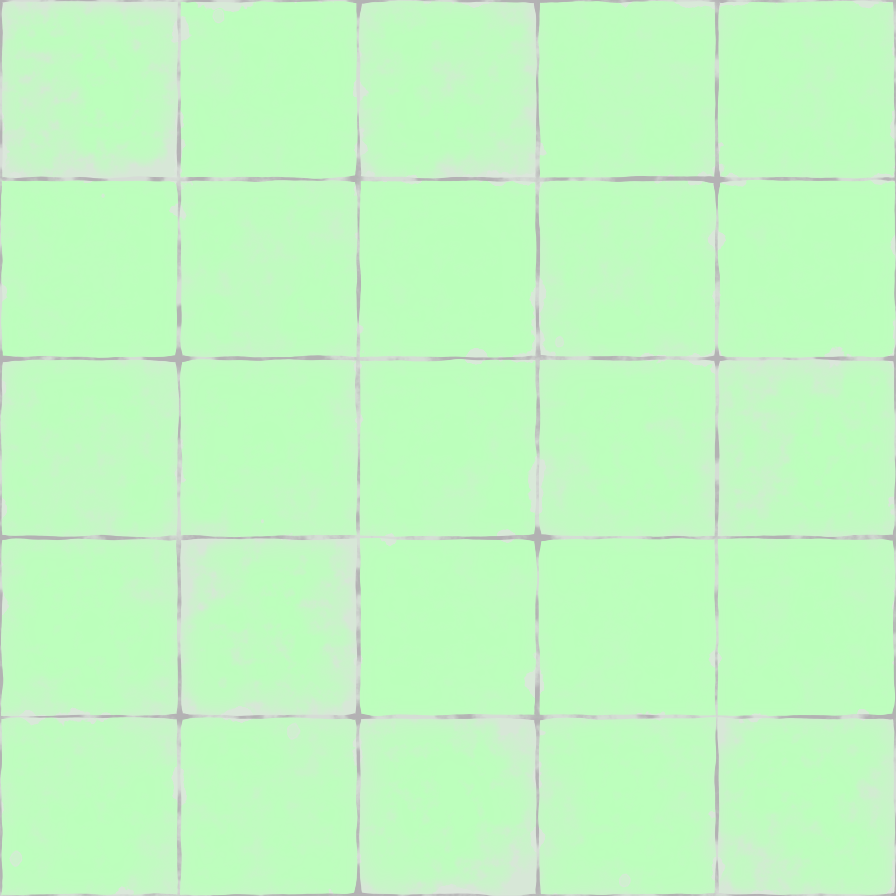
Give the GLSL for this texture, as a Shadertoy shader.

```glsl
float hash(vec2 p) {
    uvec2 q = uvec2(ivec2(floor(p)) + 4096) * uvec2(1597334677u, 3812015801u);
    uint n = (q.x ^ q.y) * 1597334677u;
    n = (n ^ (n >> 15)) * 2246822519u;
    return float((n ^ (n >> 13)) & 0xffffffu) / 16777215.0;
}

float noise(vec2 p) {
    vec2 i = floor(p), f = fract(p);
    f = f * f * (3.0 - 2.0 * f);
    return mix(mix(hash(i), hash(i + vec2(1, 0)), f.x),
               mix(hash(i + vec2(0, 1)), hash(i + vec2(1, 1)), f.x), f.y);
}

float fbm(vec2 p) {
    float sum = 0.0, amp = 0.5;
    for (int i = 0; i < 5; i++) {
        sum += amp * noise(p);
        p = mat2(1.6, 1.2, -1.2, 1.6) * p + 17.3;
        amp *= 0.5;
    }
    return sum / 0.97;
}

void mainImage(out vec4 fragColor, in vec2 fragCoord) {
    const vec3 glaze = vec3(0.735, 1.0, 0.735);
    const vec3 worn = vec3(0.85, 0.90, 0.85);
    const vec3 bare = vec3(0.865, 0.90, 0.865);
    const vec3 paleGrout = vec3(0.84, 0.86, 0.84);
    const vec3 darkGrout = vec3(0.69, 0.67, 0.69);

    // Five tiles each way, with slightly wavering edges
    vec2 p = 5.0 * fragCoord / iResolution.y;
    float aa = 5.0 / iResolution.y;
    vec2 waver = vec2(noise(p * 9.0), noise(p * 9.0 + 40.0)) - 0.5;
    vec2 q = p + 0.008 * waver;
    vec2 cell = floor(q);
    vec2 local = fract(q) - 0.5;
    vec2 gap = 0.5 - abs(local);
    float edge = min(gap.x, gap.y);

    // Wear differs per tile, heavier on alternate tiles
    float even = 1.0 - mod(cell.x + cell.y, 2.0);
    float wear = pow(hash(cell + 71.0), 1.8) * mix(0.25, 1.0, even);

    // Faded borders and cloudy mottling
    float cloud = fbm(p * 3.5 + cell * 7.0);
    float grain = fbm(p * 16.0 + 90.0);
    float border = exp(-gap.x * 11.0) + exp(-gap.y * 11.0);
    float haze = wear * border * (0.25 + 1.3 * cloud);
    haze += 0.22 * exp(-edge * 28.0);
    haze += (0.14 + 0.45 * wear) * smoothstep(0.42, 0.8, cloud) * (0.3 + 1.2 * grain);
    haze += (0.08 + 0.3 * wear) * smoothstep(0.5, 0.8, grain);
    vec3 color = mix(glaze, worn, clamp(haze, 0.0, 0.95));

    // Chips bitten from the edges
    float bite = 0.32 * (fbm(p * 6.0 + 130.0) - 0.61) - edge;
    float chip = smoothstep(-aa, aa, bite);

    // An occasional loose flake close to a side
    vec2 side = vec2(hash(cell + 11.0), hash(cell + 23.0)) - 0.5;
    side *= 0.41 / max(abs(side.x), abs(side.y));
    float radius = 0.045 * hash(cell + 37.0) * step(0.65, hash(cell + 53.0));
    float flake = radius * (0.4 + 1.2 * fbm(p * 14.0)) - length((local - side) * vec2(1.2, 0.9));
    float flakeMask = smoothstep(-aa, aa, flake) * step(0.001, radius);
    float rim = flakeMask * (1.0 - smoothstep(0.0, 0.012, flake));
    color = mix(color, bare, max(chip * 0.85, flakeMask * 0.5 + rim * 0.4));

    // Narrow uneven grout, gathering at the corners
    float corner = smoothstep(0.09, 0.0, length(gap));
    float stain = fbm(p * 8.0 + 210.0);
    float halfWidth = 0.002 + 0.015 * fbm(p * 5.0 + 170.0) + 0.03 * corner * max(stain - 0.35, 0.0);
    float grout = 1.0 - smoothstep(halfWidth - aa * 0.6, halfWidth + aa * 0.6, edge);
    float dirt = smoothstep(0.3, 0.68, stain + 0.2 * (grain - 0.5) + 0.1 * corner);
    color = mix(color, mix(paleGrout, darkGrout, dirt), grout * 0.9);

    fragColor = vec4(color, 1.0);
}
```
